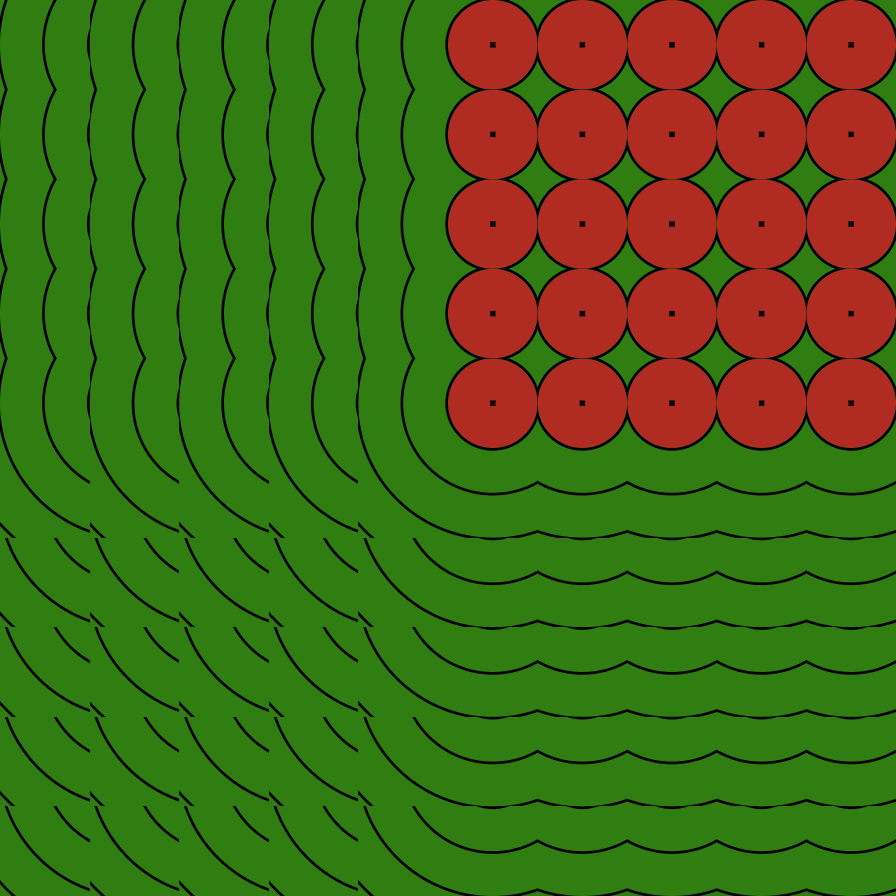
A WebGL 1 fragment shader for this pattern:

```glsl
precision highp float;

uniform vec2 u_resolution;

const float CELLS = 10.0;
const float DISC_RADIUS = 0.5;
const float RING_SPACING = 0.5;
const float LINE_WIDTH = 0.03;
const float DOT_HALF_SIZE = 0.03;
const vec3 GREEN = vec3(0.19, 0.49, 0.07);
const vec3 RED = vec3(0.69, 0.17, 0.13);
const vec3 INK = vec3(0.0);

// Coverage of a signed distance, softened over one pixel
float fill(float dist, float pixel) {
  return clamp(0.5 - dist / pixel, 0.0, 1.0);
}

// Remainder that keeps its sign, so cells change on the negative side
vec2 signedFract(vec2 p) {
  return sign(p) * fract(abs(p));
}

// Bands that start at each multiple of the spacing and grow outward
float ringDistance(float radius) {
  float halfGap = 0.5 * RING_SPACING;
  float offset = mod(radius - 0.5 * LINE_WIDTH + halfGap, RING_SPACING) - halfGap;
  return abs(offset) - 0.5 * LINE_WIDTH;
}

float squareDistance(vec2 p, float halfSize) {
  vec2 a = abs(p);
  return max(a.x, a.y) - halfSize;
}

void main() {
  vec2 grid = (gl_FragCoord.xy / u_resolution - 0.5) * CELLS;
  float pixel = CELLS / min(u_resolution.x, u_resolution.y);

  vec2 local = signedFract(grid) - 0.5;
  float radius = length(local);

  // Discs on the ground
  vec3 color = mix(GREEN, RED, fill(radius - DISC_RADIUS, pixel));

  // Ring outlines, with a square dot at each disc centre
  float ink = radius < 0.5 * RING_SPACING
    ? squareDistance(local, DOT_HALF_SIZE)
    : ringDistance(radius);
  color = mix(color, INK, fill(ink, pixel));

  gl_FragColor = vec4(color, 1.0);
}
```
